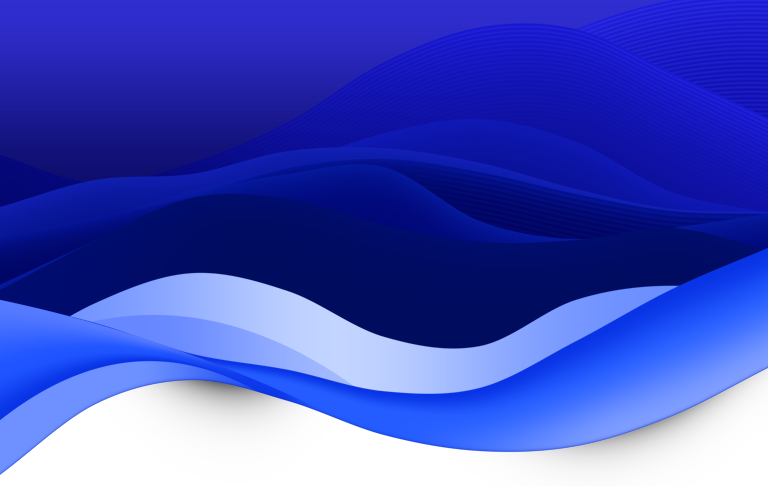
Reproduce this background procedurally as a Shadertoy shader.

```glsl
// Smooth curve through nine evenly spaced heights
float wave(float x, float h[9]) {
    float s = clamp(x, 0.0, 0.9999) * 8.0;
    int i = int(s);
    float t = fract(s);
    float b = h[i], c = h[i + 1];
    float a = i > 0 ? h[i - 1] : 2.0 * b - c;
    float d = i < 7 ? h[i + 2] : 2.0 * c - b;
    return b + 0.5 * t * (c - a + t * (2.0 * a - 5.0 * b + 4.0 * c - d
         + t * (3.0 * (b - c) + d - a)));
}

// Antialiased coverage of the area below an edge
float cover(float depth) {
    float soft = 0.8 / iResolution.y;
    return smoothstep(-soft, soft, depth);
}

// Sheet hanging from an edge, lit at its rim and fading downwards
void sheet(inout vec3 color, float depth, vec3 lit, vec3 deep, float fade, float alpha) {
    vec3 shade = mix(deep, lit, exp(-max(depth, 0.0) / fade));
    color = mix(color, shade, cover(depth) * alpha);
}

float bump(float x, float center, float width) {
    float u = (x - center) / width;
    return exp(-u * u);
}

vec3 darkWaves(float x, float y) {
    vec3 color = mix(vec3(0.05, 0.05, 0.42), vec3(0.19, 0.18, 0.82), smoothstep(0.58, 1.02, y));

    // Finely ruled hills
    float u = x - 0.625;
    float far = 0.835 + 1.02 * u - 1.44 * u * u - y;
    sheet(color, far, vec3(0.14, 0.14, 0.87), vec3(0.04, 0.04, 0.62), 0.25, smoothstep(0.6, 0.76, x));
    color -= 0.025 * cover(far) * smoothstep(0.65, 0.8, x) * sin(far * 700.0);

    float hill = wave(x, float[9](0.681, 0.623, 0.665, 0.749, 0.872, 0.944, 0.940, 0.850, 0.757)) - y;
    float right = smoothstep(0.15, 0.65, x);
    vec3 hillLit = mix(vec3(0.02, 0.03, 0.48), vec3(0.11, 0.11, 0.84), right);
    sheet(color, hill, hillLit, vec3(0.0, 0.02, 0.42), 0.12 + 0.2 * right, 1.0);
    color -= 0.02 * cover(hill) * right * exp(-max(hill, 0.0) * 9.0) * sin(hill * 700.0);

    // Translucent swell
    float swell = wave(x, float[9](0.486, 0.547, 0.609, 0.660, 0.726, 0.755, 0.708, 0.605, 0.562)) - y;
    sheet(color, swell, vec3(0.06, 0.10, 0.72), vec3(0.02, 0.05, 0.52), 0.12, 0.85);

    // Crossing strands
    float strand = wave(x, float[9](0.574, 0.630, 0.642, 0.689, 0.695, 0.665, 0.611, 0.570, 0.564)) - y;
    sheet(color, strand, vec3(0.07, 0.13, 0.72), vec3(0.01, 0.07, 0.54), 0.06, 0.9);

    float hollow = wave(x, float[9](0.510, 0.551, 0.597, 0.654, 0.673, 0.646, 0.601, 0.566, 0.560)) - y;
    sheet(color, hollow, vec3(0.02, 0.08, 0.60), vec3(0.0, 0.02, 0.39), 0.03, 1.0);
    color -= 0.012 * cover(hollow) * smoothstep(0.5, 0.65, x) * sin(hollow * 600.0);

    float twist = wave(x, float[9](0.414, 0.506, 0.597, 0.642, 0.656, 0.545, 0.508, 0.531, 0.560)) - y;
    sheet(color, twist, vec3(0.02, 0.10, 0.62), vec3(0.0, 0.02, 0.45), 0.05, 1.0);

    // Navy valley
    float valley = wave(x, float[9](0.403, 0.506, 0.593, 0.591, 0.537, 0.502, 0.506, 0.531, 0.486)) - y;
    vec3 navy = vec3(0.0, 0.045, 0.36 + 0.08 * smoothstep(0.35, 0.0, x));
    sheet(color, valley, vec3(0.0, 0.05, 0.43), navy, 0.07, 1.0);
    return color;
}

void mainImage(out vec4 fragColor, in vec2 fragCoord) {
    vec2 uv = fragCoord / iResolution.xy;
    float x = uv.x, y = uv.y;
    vec3 color = darkWaves(x, y);

    // Pale ribbon and its inner fold
    float pale = wave(x, float[9](0.260, 0.377, 0.438, 0.401, 0.307, 0.288, 0.383, 0.412, 0.383)) - y;
    vec3 paleTint = mix(vec3(0.41, 0.55, 1.0), vec3(0.76, 0.83, 1.0), bump(x, 0.44, 0.23));
    color = mix(color, paleTint, cover(pale));
    float inner = 0.352 - 2.15 * (x - 0.2) * (x - 0.2) - y;
    vec3 innerTint = mix(vec3(0.40, 0.53, 1.0), vec3(0.64, 0.73, 1.0), smoothstep(0.18, 0.46, x));
    color = mix(color, innerTint, cover(inner) * cover(pale));

    // Bright front ribbon
    float top = wave(x, float[9](0.383, 0.335, 0.272, 0.239, 0.195, 0.202, 0.298, 0.405, 0.490));
    float base = wave(x, float[9](0.023, 0.169, 0.218, 0.175, 0.105, 0.072, 0.082, 0.144, 0.243));
    float across = clamp((top - y) / (top - base), 0.0, 1.0);
    vec3 front = mix(vec3(0.03, 0.20, 0.90), vec3(0.14, 0.36, 1.0), smoothstep(0.0, 0.45, across));
    front = mix(front, vec3(0.50, 0.62, 1.0), smoothstep(0.3, 1.0, across) * smoothstep(0.5, 0.82, x));
    color = mix(color, front, cover(top - y));

    // Left ribbon, darkening towards its fold
    float left = 0.383 - 0.33 * x - 0.5 * x * x - y;
    float fold = 0.257 - 3.2 * (x - 0.195) * (x - 0.195) - y;
    float fall = clamp(left / max(left - fold, 0.01), 0.0, 1.0);
    vec3 leftTint = mix(vec3(0.34, 0.48, 1.0), vec3(0.12, 0.33, 1.0), smoothstep(0.0, 0.6, fall));
    leftTint = mix(leftTint, vec3(0.03, 0.20, 0.90), smoothstep(0.6, 1.0, fall));
    leftTint = mix(leftTint, vec3(0.05, 0.22, 0.92), smoothstep(0.18, 0.34, x));
    color = mix(color, leftTint, cover(left) * (1.0 - smoothstep(0.36, 0.42, x)));
    vec3 foldTint = mix(vec3(0.43, 0.57, 1.0), vec3(0.14, 0.32, 0.96), smoothstep(0.17, 0.34, x));
    color = mix(color, foldTint, cover(fold));

    // Dark hem, then white ground with soft shadows
    float below = base - y;
    color = mix(color, vec3(0.03, 0.14, 0.75), 0.7 * exp(-abs(below) * 450.0) * cover(top - y));
    float shadow = 0.6 * bump(x, 0.285, 0.065) * exp(-max(below, 0.0) * 28.0)
                 + 0.4 * bump(x, 0.85, 0.12) * exp(-max(below, 0.0) * 32.0);
    color = mix(color, vec3(1.0 - shadow), cover(below));
    fragColor = vec4(color, 1.0);
}
```
